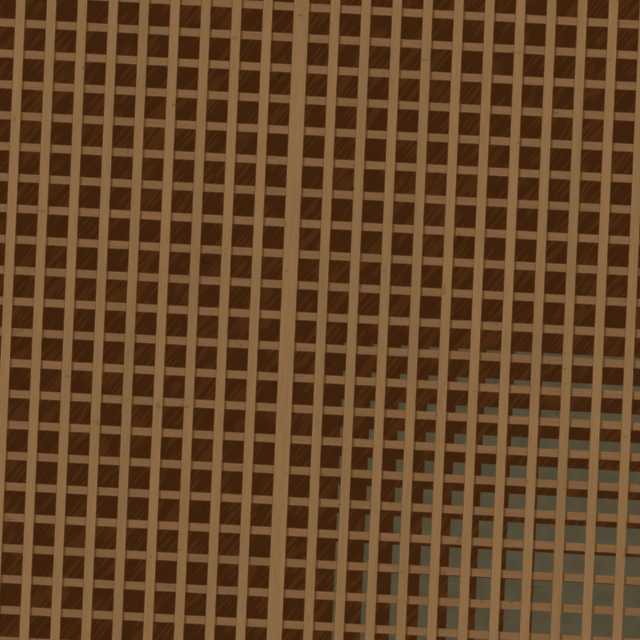
This pattern is drawn by a Shadertoy shader. Its source:

```glsl
// A leaning wooden lattice: upright slats (one wide post) over thinner crossbars.
// Folded slat coordinates give the bars; dark, streaked wood fills the openings,
// and a grey ground shows through their lower right corners, more toward one side.

const float PERIOD = 0.0483;          // slat spacing, both directions
const float SLAT_HALF = 0.0077;       // half width of an upright
const float BAR_HALF = 0.0066;        // half width of a crossbar
const float POST_EXTRA = 0.0044;      // added half width of the central post
const vec2 LATTICE_ORIGIN = vec2(0.4499, 0.4948); // measured from the top left
const float SLAT_LEAN = 0.0435;
const float BAR_LEAN = 0.052;
const float SHADOW_WIDTH = 0.0032;    // upright's shadow on the crossbars
const float RIM_WIDTH = 0.0016;       // darkened slat edges
const float REVEAL_RATE = 0.078;      // growth of the ground patches
const vec2 REVEAL_START = vec2(0.026, -0.029);
const float SOFTNESS = 0.0012;        // least edge blur

const vec3 SLAT_COLOR = vec3(0.54, 0.41, 0.27);
const vec3 BAR_COLOR = vec3(0.495, 0.365, 0.24);
const vec3 SHADE_COLOR = vec3(0.36, 0.24, 0.135);
const vec3 DARK_WOOD = vec3(0.24, 0.13, 0.05);
const vec3 STREAK_WOOD = vec3(0.285, 0.163, 0.065);
const vec3 GROUND_COLOR = vec3(0.32, 0.295, 0.22);

// Integer hash of a lattice point, 0 to 1
float hash(vec2 cell) {
    uvec2 q = uvec2(ivec2(floor(cell))) * uvec2(1597334673u, 3812015801u);
    uint n = (q.x ^ q.y) * 1597334673u;
    n = (n ^ (n >> 15)) * 2246822519u;
    return float((n ^ (n >> 13)) & 65535u) / 65535.0;
}

float valueNoise(vec2 p) {
    vec2 i = floor(p), f = fract(p);
    f = f * f * (3.0 - 2.0 * f);
    return mix(mix(hash(i), hash(i + vec2(1, 0)), f.x),
               mix(hash(i + vec2(0, 1)), hash(i + vec2(1, 1)), f.x), f.y);
}

// Coverage of the region where d is negative
float cover(float d, float blur) {
    return 1.0 - smoothstep(-blur, blur, d);
}

// Brightness of wood: fine grain along its length and a tint per slat
float woodTone(float across, float along, float id) {
    float grain = valueNoise(vec2(across * 620.0, along * 38.0 + id * 17.0));
    float cloud = valueNoise(vec2(across * 90.0, along * 9.0 + id * 5.0));
    return 1.0 + 0.06 * (grain - 0.5) + 0.05 * (cloud - 0.5)
               + 0.035 * (hash(vec2(id, 71.0)) - 0.5);
}

// Dark interior with diagonal streaks, and the ground seen past it
vec3 openingColor(vec2 p, vec2 lattice, float blur) {
    vec2 diagonal = vec2(p.x + 0.8 * p.y, p.x - p.y);
    float streak = valueNoise(diagonal * vec2(230.0, 24.0));
    streak = 0.65 * streak + 0.35 * valueNoise(p * 34.0);
    vec3 wood = mix(DARK_WOOD, STREAK_WOOD, smoothstep(0.45, 0.75, streak));

    vec2 cell = floor(lattice / PERIOD);
    vec2 reveal = REVEAL_RATE * ((cell + 0.5) * PERIOD - REVEAL_START);
    vec2 fromCorner = PERIOD - vec2(SLAT_HALF, BAR_HALF) - (lattice - cell * PERIOD);
    vec2 patchEdge = fromCorner - reveal;
    float seen = cover(max(patchEdge.x, patchEdge.y), blur)
               * step(0.0, min(reveal.x, reveal.y));
    vec3 ground = GROUND_COLOR * (0.95 + 0.1 * valueNoise(p * 60.0));
    return mix(wood, ground, seen);
}

void mainImage(out vec4 fragColor, in vec2 fragCoord) {
    vec2 p = fragCoord / iResolution.y;
    p.y = 1.0 - p.y;
    float blur = max(1.0 / iResolution.y, SOFTNESS);

    // Slanted lattice coordinates; the fold widens the slat at zero into the post
    vec2 lattice = p - LATTICE_ORIGIN;
    lattice += vec2(SLAT_LEAN * (p.y - 0.5), -BAR_LEAN * (p.x - 0.4853));
    float across = lattice.x;
    lattice.x -= clamp(across, -POST_EXTRA, POST_EXTRA);
    vec2 id = round(lattice / PERIOD);
    vec2 offset = lattice - id * PERIOD;
    float slatEdge = abs(offset.x) - SLAT_HALF;
    float barEdge = abs(offset.y) - BAR_HALF;

    vec3 color = openingColor(p, lattice, blur);

    // Crossbars, shaded at the rims and just right of each upright
    vec3 bar = BAR_COLOR * woodTone(lattice.y, p.x, id.y + 40.0);
    float barRim = smoothstep(-RIM_WIDTH, 0.0, barEdge);
    float shadow = cover(slatEdge - SHADOW_WIDTH, blur) * step(0.0, offset.x);
    shadow = max(shadow, 0.4 * cover(slatEdge - 0.3 * SHADOW_WIDTH, blur));
    bar = mix(bar, SHADE_COLOR, max(0.35 * barRim, 0.85 * shadow));
    color = mix(color, bar, cover(barEdge, blur));

    // Uprights in front
    vec3 slat = SLAT_COLOR * woodTone(across, p.y, id.x);
    slat = mix(slat, SHADE_COLOR, 0.4 * smoothstep(-RIM_WIDTH, 0.0, slatEdge));
    color = mix(color, slat, cover(slatEdge, blur));

    // Sparse small knots and stains
    float knot = smoothstep(0.93, 0.99, valueNoise(p * 85.0));
    color *= 1.0 - 0.12 * knot;

    fragColor = vec4(color, 1.0);
}
```
